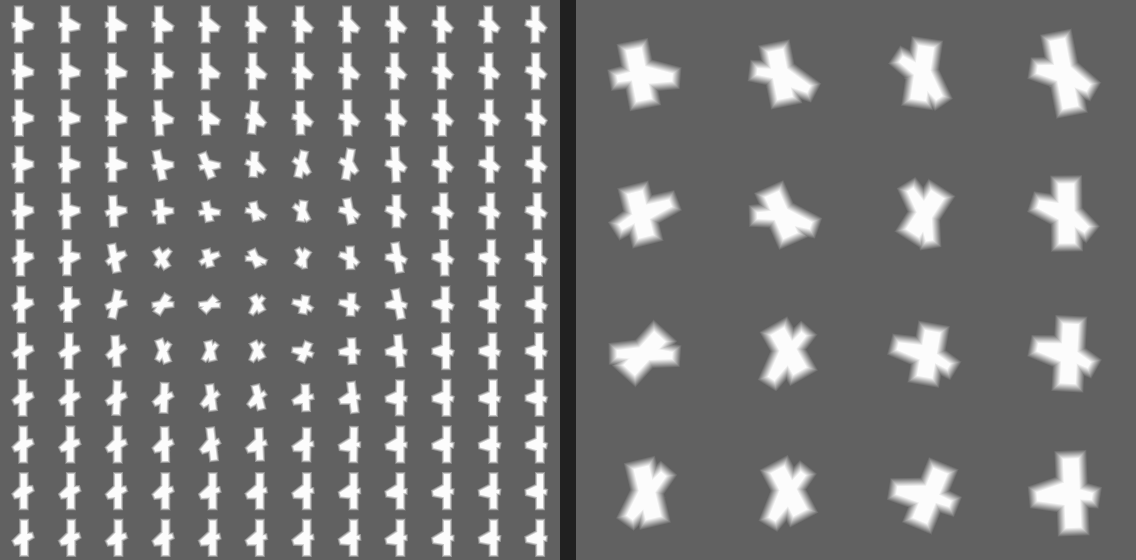
Left: the whole. Right: its middle third, enlarged.
This pattern is drawn by a three.js fragment shader. Its source:

```glsl
varying vec2 vUv;

const float CELLS = 12.0;
const vec2 FIELD_CENTER = vec2(5.4, 6.0);    // in cells, from lower left
const vec2 CALM_RADII = vec2(1.0, 4.5);      // small glyphs to full glyphs
const vec2 SPINE_HALF_HEIGHT = vec2(0.225, 0.42);
const float SPINE_HALF_WIDTH = 0.117;
const float ARM_LENGTH = 0.26;
const float ARM_SWING = 0.09;                // length moved between the two arms
const float ARM_TIP = 0.08;
const vec2 ARM_FLARE = vec2(0.42, 0.6);      // base width per length
const vec2 SWING_AXIS = vec2(-0.5, 0.85);
const float INNER_TILT = 1.5;
const float FRINGE = 0.064;
const vec2 GLYPH_SHIFT = vec2(-0.01, -0.025);
const vec3 GROUND = vec3(0.38);
const vec3 INK = vec3(0.99);

float hash(vec2 p) {
  vec3 q = fract(vec3(p.xyx) * 0.1031);
  q += dot(q, q.yzx + 33.33);
  return fract((q.x + q.y) * q.z);
}

vec2 rotate(vec2 p, float angle) {
  float c = cos(angle), s = sin(angle);
  return vec2(c * p.x + s * p.y, c * p.y - s * p.x);
}

// Distance to a tapered bar running from the origin along +x
float armDistance(vec2 p, float len, float base) {
  float slope = (base - ARM_TIP) / len;
  float side = (abs(p.y) - base + slope * p.x) * inversesqrt(1.0 + slope * slope);
  return max(side, max(p.x - len, -p.x - 0.05));
}

float glyphDistance(vec2 p, vec2 cell) {
  vec2 offset = cell + 0.5 - FIELD_CENTER;
  float radius = length(offset);
  vec2 heading = offset / max(radius, 0.5);
  float outer = smoothstep(CALM_RADII.x, CALM_RADII.y, radius);

  // Glyphs turn freely only near the centre of the field
  p = rotate(p, (1.0 - outer) * (hash(cell) - 0.5) * INNER_TILT);
  float swing = dot(heading, SWING_AXIS) * mix(0.4, 1.0, outer);
  p.x += ARM_SWING * swing;

  // Upright spine
  float halfHeight = mix(SPINE_HALF_HEIGHT.x, SPINE_HALF_HEIGHT.y, outer);
  float spine = max(abs(p.x) - SPINE_HALF_WIDTH, abs(p.y) - halfHeight);

  // Two side arms that trade length and lean with the heading
  float lean = 0.28 * (heading.x + heading.y) * (2.0 - outer);
  float flare = mix(ARM_FLARE.x, ARM_FLARE.y, outer);
  float rightLength = ARM_LENGTH + ARM_SWING * swing;
  float leftLength = ARM_LENGTH - ARM_SWING * swing;
  vec2 rightPoint = rotate(p, -0.1 - lean);
  vec2 leftPoint = rotate(vec2(-p.x, p.y), -0.14 + 0.8 * lean);
  float right = armDistance(rightPoint, rightLength, rightLength * flare);
  float left = armDistance(leftPoint, leftLength, leftLength * flare);
  return min(spine, min(right, left));
}

void main() {
  vec2 grid = vUv * CELLS;
  vec2 local = fract(grid) - 0.5 - GLYPH_SHIFT;
  float dist = glyphDistance(local, floor(grid));

  // Soft grey fringe inside each outline
  float coverage = clamp(-dist / FRINGE, 0.0, 1.0);
  gl_FragColor = vec4(mix(GROUND, INK, coverage), 1.0);
}
```
